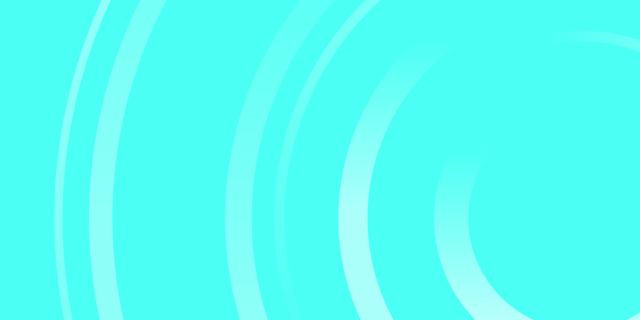
A Shadertoy shader for this background:

```glsl
// Concentric translucent white bands on a flat aqua ground.
// Each band is a ring distance function around one shared centre;
// its opacity runs along a linear ramp, so some bands fade out.

// All lengths are in units of the canvas height.
const vec3 AQUA = vec3(0.30, 1.0, 0.96);
const vec3 WHITE = vec3(1.0);
const vec2 CENTRE = vec2(1.8125, 0.318);

const int BAND_COUNT = 6;

// Inner and outer radius of each band
const vec2 BAND_RADII[BAND_COUNT] = vec2[BAND_COUNT](
    vec2(0.349, 0.456),
    vec2(0.664, 0.755),
    vec2(0.924, 0.956),
    vec2(1.026, 1.109),
    vec2(1.461, 1.534),
    vec2(1.617, 1.643));

// Ramp of each band: upper height, lower height, upper opacity, lower opacity
const vec4 BAND_FADE[BAND_COUNT] = vec4[BAND_COUNT](
    vec4(0.53, 0.00, 0.00, 0.60),
    vec4(0.87, 0.35, 0.00, 0.53),
    vec4(1.00, 0.00, 0.25, 0.02),
    vec4(1.00, 0.00, 0.09, 0.36),
    vec4(1.00, 0.30, 0.22, 0.36),
    vec4(1.00, 0.00, 0.38, 0.25));

// Faint arc that fades in from left to right
const vec2 ARC_RADII = vec2(0.553, 0.586);
const vec4 ARC_FADE = vec4(1.72, 2.00, 0.00, 0.20);

// Smooth-edged coverage of a ring at a given distance from its centre
float ringMask(float dist, vec2 radii, float pixel) {
    float halfWidth = 0.5 * (radii.y - radii.x);
    float edge = abs(dist - 0.5 * (radii.x + radii.y)) - halfWidth;
    return 1.0 - smoothstep(-pixel, pixel, edge);
}

// Opacity between two positions, held constant beyond them
float rampOpacity(float position, vec4 fade) {
    float t = clamp((position - fade.x) / (fade.y - fade.x), 0.0, 1.0);
    return mix(fade.z, fade.w, t);
}

void mainImage(out vec4 fragColor, in vec2 fragCoord) {
    vec2 p = fragCoord / iResolution.y;
    float pixel = 0.75 / iResolution.y;
    float dist = length(p - CENTRE);
    vec3 color = AQUA;

    // Main bands, faded vertically
    for (int i = 0; i < BAND_COUNT; i++) {
        float opacity = rampOpacity(p.y, BAND_FADE[i]);
        color = mix(color, WHITE, opacity * ringMask(dist, BAND_RADII[i], pixel));
    }

    // Faint arc, faded horizontally
    float arcOpacity = rampOpacity(p.x, ARC_FADE);
    color = mix(color, WHITE, arcOpacity * ringMask(dist, ARC_RADII, pixel));

    fragColor = vec4(color, 1.0);
}
```
